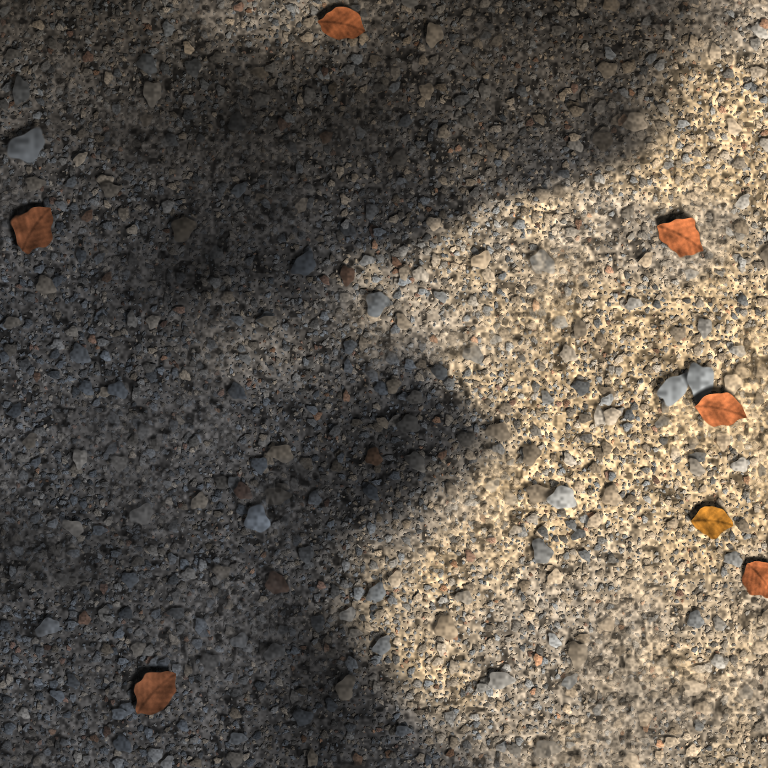
A WebGL 2 fragment shader for this texture:

```glsl
#version 300 es
precision highp float;
// Gravel ground with scattered pebbles and dry leaves, half covered by a soft shadow.
uniform vec2 u_resolution;
out vec4 fragColor;

const vec2 SUN = vec2(0.62, -0.78);
const vec3 SLATE = vec3(0.52, 0.54, 0.56);
const vec3 SAND = vec3(0.73, 0.66, 0.57);
const vec3 RUST = vec3(0.70, 0.42, 0.27);

float hash(vec2 p) {
  vec3 q = fract(vec3(p.xyx) * 0.1031);
  q += dot(q, q.yzx + 33.33);
  return fract((q.x + q.y) * q.z);
}
float noise(vec2 p) {
  vec2 i = floor(p), f = fract(p);
  f = f * f * (3.0 - 2.0 * f);
  return mix(mix(hash(i), hash(i + vec2(1, 0)), f.x),
             mix(hash(i + vec2(0, 1)), hash(i + vec2(1, 1)), f.x), f.y);
}
float fbm(vec2 p) {
  float sum = 0.0, amp = 0.5;
  for (int i = 0; i < 4; i++, amp *= 0.5) {
    sum += amp * noise(p);
    p = mat2(1.6, 1.2, -1.2, 1.6) * p + 7.3;
  }
  return sum;
}
vec2 turn(vec2 p, float a) { return mat2(cos(a), -sin(a), sin(a), cos(a)) * p; }
float glow(vec2 p, float x, float y, float w, float h) {
  vec2 q = (p - vec2(x, y)) / vec2(w, h);
  return exp(-dot(q, q));
}

// Sunlight: right of a winding edge, plus a few faint patches
float sunlight(vec2 p) {
  vec2 w = p + 0.08 * (vec2(fbm(p * 11.0), fbm(p * 11.0 + 40.0)) - 0.47);
  float edge = 0.465 + 0.37 * smoothstep(0.63, 0.82, w.y) + 0.07 * smoothstep(0.8, 1.0, w.y)
    + 0.18 * glow(w, w.x, 0.43, 1.0, 0.1) + 0.16 * (1.0 - smoothstep(0.0, 0.2, w.y));
  float lit = smoothstep(-0.075, 0.085, w.x - edge);
  lit += 0.55 * glow(w, 0.35, 0.98, 0.10, 0.045) + 0.38 * glow(w, 0.36, 0.55, 0.10, 0.055);
  lit += 0.25 * glow(w, 0.61, 0.76, 0.05, 0.07) + 0.12 * glow(w, 0.72, 0.88, 0.08, 0.06);
  return clamp(lit, 0.0, 1.0);
}

// Irregular stone outline, negative inside
float outline(vec2 q, float seed) {
  q = turn(q, seed * 6.283);
  q.y *= 1.1 + 0.6 * fract(seed * 7.0);
  float a = atan(q.y, q.x + 1e-5);
  return length(q) * (1.0 + 0.12 * sin(3.0 * a + seed * 40.0) + 0.08 * sin(5.0 * a + seed * 90.0)) - 1.0;
}
void pebble(inout vec3 col, vec2 p, vec2 center, float r, float seed, vec3 tint, float px) {
  vec2 q = (p - center) / r;
  if (dot(q, q) > 4.0) return;
  float aa = max(px / r, 0.08);
  float shade = 0.95 + 0.25 * dot(q, SUN) + 0.4 * (noise(q * 4.0 + seed * 50.0) - 0.5);
  col *= 0.38 + 0.62 * smoothstep(-0.25, 0.2, outline(q + 0.42 * SUN, seed));
  col = mix(tint * shade, col, smoothstep(-aa, aa, outline(q, seed)));
}

// One jittered grid of pebbles
void gravel(inout vec3 col, vec2 p, float scale, float density, float px) {
  vec2 g = p * scale;
  for (int i = 0; i < 9; i++) {
    vec2 id = floor(g) + vec2(i % 3 - 1, i / 3 - 1), key = id + scale * 3.7;
    if (hash(key + 5.1) > density) continue;
    float size = hash(key + 17.3);
    vec2 center = id + 0.2 + 0.6 * vec2(hash(key + 31.7), hash(key + 53.9));
    vec3 tint = mix(SLATE, SAND, smoothstep(0.2, 0.9, hash(key + 71.0) * 0.7 + 0.35 * p.x));
    tint = mix(tint, RUST, 0.45 * step(0.95, hash(key + 83.0))) * (0.65 + 0.55 * hash(key + 97.0));
    pebble(col, g, center, mix(0.16, 0.42, size * size), hash(key), tint, px * scale);
  }
}

// Dry leaf with midrib, veins and a dropped shadow
void leaf(inout vec3 col, vec2 p, vec2 center, float size, float width, float angle, vec3 tint, float px) {
  vec2 q = turn((p - center) / size, angle), s = q + turn(0.25 * SUN, angle);
  float aa = px / size, bend = q.y + 0.12 * q.x * q.x;
  float body = abs(bend) - width * (1.0 - q.x * q.x) + 0.3 * (noise(q * 3.0 + center * 90.0) - 0.5);
  float shade = 0.5 + 0.95 * fbm(q * 3.0 + center * 40.0) + 0.04 * sin(22.0 * (q.x - abs(q.y)))
    - 0.2 * (1.0 - smoothstep(0.0, 0.09, abs(bend))) + 0.2 * q.y;
  col *= 0.2 + 0.8 * smoothstep(-0.12, 0.12, abs(s.y) - width * (1.0 - s.x * s.x));
  col = mix(tint * shade, col, smoothstep(-aa, aa, body));
}

void main() {
  vec2 p = gl_FragCoord.xy / u_resolution;
  float px = 1.0 / min(u_resolution.x, u_resolution.y);
  float lit = sunlight(p), mottle = fbm(p * 7.0 + 3.0);
  // Soil: damp in the shade, sandy with grey areas in the sun
  vec3 sunny = mix(vec3(0.60, 0.56, 0.51), vec3(0.77, 0.68, 0.55), smoothstep(0.3, 0.6, fbm(p * 6.0 + 60.0)));
  vec3 soil = mix(vec3(0.46, 0.44, 0.42), sunny, lit) * (0.85 + 0.32 * mottle);
  soil *= 0.42 + 0.6 * noise(p * 170.0) + 0.6 * noise(p * 290.0);
  soil *= mix(0.5, 1.0, smoothstep(0.15, 0.4, noise(p * 105.0 + 9.0)));
  // Gravel from fine to coarse, partly buried
  vec3 col = soil;
  for (float scale = 140.0; scale > 17.0; scale *= 0.7) gravel(col, p, scale, 0.18 + 0.0045 * scale, px);
  col = mix(col, soil, 0.5 * smoothstep(0.45, 0.65, fbm(p * 11.0 + 20.0)));
  // Larger stones
  pebble(col, p, vec2(0.335, 0.324), 0.018, 0.31, SLATE * 1.3, px);
  pebble(col, p, vec2(0.878, 0.494), 0.024, 0.12, SLATE * 1.1, px);
  pebble(col, p, vec2(0.912, 0.504), 0.023, 0.77, SLATE * 1.15, px);
  pebble(col, p, vec2(0.035, 0.810), 0.026, 0.08, SLATE * 1.1, px);
  // Leaves
  leaf(col, p, vec2(0.446, 0.969), 0.031, 0.70, -0.2, RUST * 1.15, px);
  leaf(col, p, vec2(0.043, 0.702), 0.034, 0.80, 1.0, RUST + 0.04, px);
  leaf(col, p, vec2(0.888, 0.693), 0.034, 0.72, -0.5, RUST * 1.1, px);
  leaf(col, p, vec2(0.938, 0.468), 0.034, 0.68, -0.2, RUST * 1.1, px);
  leaf(col, p, vec2(0.927, 0.322), 0.028, 0.80, -0.1, vec3(0.70, 0.48, 0.20), px);
  leaf(col, p, vec2(0.992, 0.247), 0.028, 0.85, -0.9, RUST, px);
  leaf(col, p, vec2(0.201, 0.100), 0.035, 0.75, 0.8, RUST + 0.04, px);
  // Light, with deeper zones inside the shadow
  float deep = 0.40 * glow(p, 0.26, 0.65, 0.14, 0.10) + 0.30 * glow(p, 0.52, 0.38, 0.12, 0.10)
    + 0.30 * glow(p, 0.40, 0.85, 0.20, 0.09) + 0.25 * glow(p, 0.42, 0.08, 0.10, 0.14);
  vec3 ambient = mix(vec3(0.55, 0.565, 0.59), vec3(0.55, 0.53, 0.50), smoothstep(0.6, 1.0, p.y));
  col *= mix(ambient * (1.0 - deep) * (0.8 + 0.4 * mottle), vec3(1.10, 1.07, 1.02), lit);
  fragColor = vec4(clamp(col, 0.0, 1.0), 1.0);
}
```
